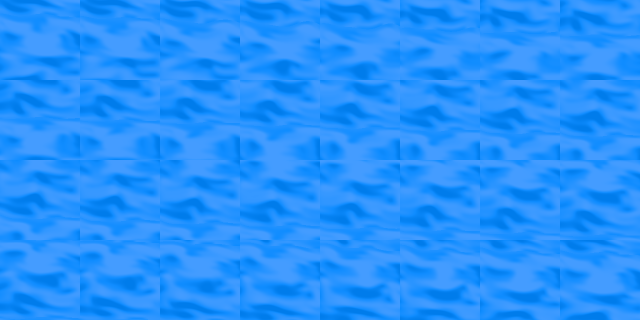
Write a WebGL 2 fragment shader that draws this texture.

```glsl
#version 300 es
precision highp float;
// Sheet of 8 x 4 square water tiles, each a step of one looping flow.
// Flat streaks of noise scroll down by one tile over the loop while a
// circling warp bends them; the wrap of the scroll leaves a scalloped crease.
uniform vec2 u_resolution;
out vec4 outColor;

const vec2 TILES = vec2(8.0, 4.0);        // repeats across and down
const vec2 STREAK_FREQ = vec2(3.1, 7.6);  // noise cells per tile
const float STREAK_SLOPE = 0.16;          // fall of the streaks to the right
const vec2 WARP_FREQ = vec2(3.6, 4.2);
const vec2 WARP_SIZE = vec2(0.30, 0.12);  // bend, in tiles
const float WARP_ORBIT = 0.9;             // change of the bend over the loop
const float FINE_SHARE = 0.36;            // weight of the fine octave
const vec2 TONE_RANGE = vec2(0.25, 0.79); // noise values for deep and light
const float CREASE_START = 0.21;          // crease height in the first tile
const float CREASE_WIDTH = 0.06;
const float CREASE_DEPTH = 0.6;
const float CALM_WIDTH = 0.08;            // paler band on both sides of it
const float CALM_TONE = 0.66;
const float CALM_SHARE = 0.6;
const float MID_TONE = 0.25;
const vec3 DEEP_BLUE = vec3(0.00, 0.485, 0.92);
const vec3 MID_BLUE = vec3(0.06, 0.55, 1.00);
const vec3 LIGHT_BLUE = vec3(0.265, 0.612, 1.00);
const float TAU = 6.28319;
const int SAMPLES = 2;                    // per axis, smooths the edges

float hash(vec2 p) {
    vec3 q = fract(p.xyx * 0.1031);
    q += dot(q, q.yzx + 33.33);
    return fract((q.x + q.y) * q.z);
}

float noise(vec2 p) {
    vec2 cell = floor(p);
    vec2 f = fract(p);
    f = f * f * (3.0 - 2.0 * f);
    float low = mix(hash(cell), hash(cell + vec2(1.0, 0.0)), f.x);
    float high = mix(hash(cell + vec2(0.0, 1.0)), hash(cell + 1.0), f.x);
    return mix(low, high, f.y);
}

// Two octaves, the second turned a little to hide the grid
float softNoise(vec2 p) {
    vec2 fine = mat2(1.7, 0.5, -0.4, 1.8) * p + 17.3;
    return mix(noise(p), noise(fine), FINE_SHARE);
}

// Tone of the water in one tile: 0 deep, 1 light; local y points down
float waterTone(vec2 local, float phase) {
    vec2 orbit = WARP_ORBIT * vec2(cos(TAU * phase), sin(TAU * phase));
    vec2 w = local * WARP_FREQ + orbit;
    vec2 bend = vec2(noise(w + 31.7), noise(w + 58.2)) - 0.5;
    vec2 flow = local + bend * WARP_SIZE;
    flow.y = fract(flow.y - CREASE_START - phase);

    vec2 streak = vec2(flow.x, flow.y - STREAK_SLOPE * flow.x) * STREAK_FREQ;
    float tone = smoothstep(TONE_RANGE.x, TONE_RANGE.y, softNoise(streak + 41.4));

    // Calm band around the crease, with shade above it in broken arches
    float gap = min(flow.y, 1.0 - flow.y);
    tone = mix(CALM_TONE, tone, 1.0 - CALM_SHARE * (1.0 - smoothstep(0.0, CALM_WIDTH, gap)));
    float arches = smoothstep(0.3, 0.7, noise(vec2(flow.x * 4.5, 83.5)));
    float crease = smoothstep(1.0 - CREASE_WIDTH, 1.0, flow.y) * arches;
    return tone * (1.0 - CREASE_DEPTH * crease);
}

vec3 waterColor(float tone) {
    vec3 shade = mix(DEEP_BLUE, MID_BLUE, min(tone / MID_TONE, 1.0));
    return mix(shade, LIGHT_BLUE, max(tone - MID_TONE, 0.0) / (1.0 - MID_TONE));
}

vec3 sheet(vec2 uv) {
    vec2 grid = vec2(uv.x, 1.0 - uv.y) * TILES;
    vec2 tile = floor(grid);
    float phase = (tile.x + tile.y * TILES.x) / (TILES.x * TILES.y);
    return waterColor(waterTone(grid - tile, phase));
}

void main() {
    vec3 color = vec3(0.0);
    for (int j = 0; j < SAMPLES; j++) {
        for (int i = 0; i < SAMPLES; i++) {
            vec2 offset = (vec2(i, j) + 0.5) / float(SAMPLES) - 0.5;
            color += sheet((gl_FragCoord.xy + offset) / u_resolution);
        }
    }
    outColor = vec4(color / float(SAMPLES * SAMPLES), 1.0);
}
```
